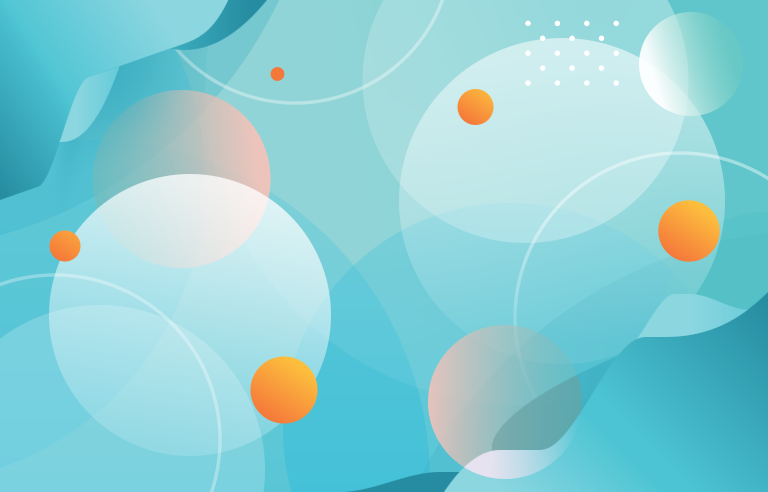
A WebGL 2 fragment shader for this background:

```glsl
#version 300 es
precision highp float;
// Draws a teal backdrop of translucent discs, thin rings, orange balls and folded waves.
uniform vec2 u_resolution;
out vec4 fragColor;

const float HEIGHT = 4.92;      // canvas height in drawing units
const float RING_HALF = 0.017;
const float DOT_RADIUS = 0.027;
const vec2 DOT_ORIGIN = vec2(5.28, 4.09);
const vec2 DOT_STEP = vec2(0.147, 0.149);
const vec3 WHITE = vec3(1.0);
const vec3 MIST = vec3(0.53, 0.82, 0.83);
const vec3 JADE = vec3(0.33, 0.76, 0.78);
const vec3 BLUE = vec3(0.20, 0.74, 0.85);
const vec3 TEAL = vec3(0.20, 0.66, 0.74);
const vec3 DEEP = vec3(0.15, 0.55, 0.63);
const vec3 AQUA = vec3(0.30, 0.77, 0.83);
const vec3 PALE = vec3(0.55, 0.84, 0.88);
const vec3 SAGE = vec3(0.47, 0.73, 0.72);
const vec3 PINK = vec3(0.98, 0.76, 0.72);
const vec3 EMBER = vec3(0.96, 0.47, 0.23);
const vec3 AMBER = vec3(0.99, 0.75, 0.24);
// Balls: centre and radius
const vec3 BALLS[5] = vec3[5](vec3(2.84, 1.02, 0.335), vec3(6.89, 2.61, 0.307),
  vec3(4.755, 3.85, 0.18), vec3(2.775, 4.18, 0.069), vec3(0.65, 2.46, 0.155));

vec2 p;
float pixel;

// Coverage of a disc, a ring and any field that is positive inside
float disc(vec2 center, float radius) {
  return clamp(0.5 + (radius - length(p - center)) / pixel, 0.0, 1.0);
}
float ring(vec2 center, float radius) {
  return clamp(0.5 + (RING_HALF - abs(length(p - center) - radius)) / pixel, 0.0, 1.0);
}
float inside(float field) {
  return clamp(0.5 + field / max(fwidth(field), 1e-5), 0.0, 1.0);
}
float ramp(float from, float to, float v) {
  return clamp((v - from) / (to - from), 0.0, 1.0);
}

// Heights of the two wave borders
float upperBorder(float x) {
  return 2.92 + 0.35 * x + 0.92 * smoothstep(0.38, 0.88, x)
    + 0.28 * pow(max((x - 1.8) / 0.48, 0.0), 3.0);
}
float lowerBorder(float x) {
  float start = 1.0 - ramp(4.44, 5.0, x);
  return 0.42 * (1.0 - start * start) + 1.13 * smoothstep(5.4, 6.45, x)
    + 0.45 * pow(max((x - 6.6) / 1.08, 0.0), 2.4);
}

vec3 backdrop() {
  vec3 c = mix(MIST, JADE, smoothstep(3.8, 7.3, p.x + 0.25 * (p.y - 2.5)));
  c = mix(c, TEAL, 0.32 * disc(vec2(-1.2, 6.82), 4.42));
  c = mix(c, BLUE, 0.30 * disc(vec2(-1.0, 3.12), 3.05));
  c = mix(c, BLUE, mix(0.55, 0.2, ramp(0.0, 3.5, p.y)) * disc(vec2(0.9, 0.12), 3.4));
  c = mix(c, BLUE, mix(0.55, 0.3, ramp(0.0, 2.9, p.y)) * disc(vec2(5.1, 0.62), 2.27));
  c = mix(c, WHITE, 0.07 * disc(vec2(5.2, 4.02), 3.15));
  c = mix(c, TEAL, 0.22 * disc(vec2(8.3, -1.98), 4.62));
  return mix(c, JADE, 0.65 * disc(vec2(7.65, 1.8), 1.0));
}

vec3 bubbles(vec3 c) {
  c = mix(c, WHITE, mix(0.2, 0.34, ramp(3.8, 6.8, p.x)) * disc(vec2(5.255, 4.12), 1.63));
  c = mix(c, WHITE, mix(0.08, 0.55, ramp(1.5, 4.4, p.y + 0.1 * (p.x - 5.6))) * disc(vec2(5.62, 2.91), 1.63));
  float blush = ramp(0.95, 2.6, p.x + 0.1 * (p.y - 3.1));
  c = mix(c, mix(SAGE, PINK, blush), mix(0.6, 0.88, blush) * disc(vec2(1.815, 3.13), 0.89));
  c = mix(c, WHITE, mix(0.16, 0.76, ramp(0.4, 3.1, p.y + 0.2 * (p.x - 1.9))) * disc(vec2(1.9, 1.77), 1.41));
  c = mix(c, WHITE, 0.2 * disc(vec2(1.0, 0.22), 1.65));
  float shine = ramp(6.5, 7.35, p.x + 0.3 * (p.y - 4.28));
  return mix(c, mix(WHITE, vec3(0.45, 0.80, 0.74), shine), mix(0.92, 0.4, shine) * disc(vec2(6.91, 4.28), 0.52));
}

vec3 rings(vec3 c) {
  c = mix(c, WHITE, 0.32 * ring(vec2(0.55, 0.52), 1.65));
  c = mix(c, WHITE, 0.36 * ring(vec2(2.95, 5.46), 1.57));
  return mix(c, WHITE, 0.42 * ramp(0.7, 2.8, p.y) * ring(vec2(6.8, 1.74), 1.65));
}

vec3 upperWave(vec3 c) {
  float border = upperBorder(p.x);
  float shade = (1.0 - smoothstep(0.0, 1.1, border - p.y)) * smoothstep(2.1, 1.1, p.x) * smoothstep(0.5, 0.8, p.x);
  c = mix(c, TEAL, 0.7 * shade * disc(vec2(-1.2, 6.82), 4.42));
  float fold = 4.42 + 0.5 * pow(abs(p.x - 1.85) / 0.82, 2.0);
  c = mix(c, mix(DEEP, AQUA, ramp(2.5, 1.7, p.x) * 0.6), inside(min(border - p.y, p.y - fold)));
  float tone = p.x * 0.75 + (p.y - 3.0) * 0.5;
  vec3 body = mix(mix(DEEP, AQUA, ramp(0.0, 1.0, tone)), PALE, ramp(0.9, 2.1, tone));
  c = mix(c, body, inside(p.y - border));
  float flap = 3.5 + 0.77 * pow(max((p.x - 0.61) / 0.59, 0.0), 2.2);
  return mix(c, mix(PALE, AQUA, ramp(0.75, 1.25, p.x) * 0.7), inside(min(border - p.y, p.y - flap)));
}

vec3 lowerWave(vec3 c) {
  float border = lowerBorder(p.x);
  float shadow = 0.46 + 0.96 * pow(max((p.x - 4.92) / 1.4, 0.0), 0.6);
  float span = min(min(shadow - p.y, p.x - 4.92), 6.35 - p.x);
  c = mix(c, TEAL, 0.55 * inside(span));
  c = mix(c, DEEP, inside(min(0.2 * smoothstep(3.4, 4.4, p.x) - p.y, 4.7 - p.x)));
  float blush = ramp(5.75, 4.3, p.x);
  float lens = disc(vec2(5.05, 0.9), 0.77);
  c = mix(c, mix(SAGE, PINK, blush), mix(0.35, 0.85, blush) * lens);
  c = mix(c, vec3(0.40, 0.60, 0.60), 0.45 * lens * inside(span));
  // Body bright along a diagonal, deep toward the right corners
  float tone = (p.x - 5.0) * 0.6 + p.y * 0.6;
  vec3 body = mix(mix(PALE, AQUA, ramp(0.0, 1.0, tone)), DEEP, ramp(1.15, 2.75, tone));
  body = mix(body, vec3(0.92, 0.89, 0.94), 0.95 * ramp(5.8, 4.9, p.x) * lens);
  c = mix(c, body, inside(border - p.y));
  float crest = 1.4 + 0.58 * smoothstep(6.2, 6.75, p.x) - 0.16 * smoothstep(6.9, 7.5, p.x);
  vec3 leaf = mix(PALE, AQUA, 0.5 * ramp(6.9, 7.5, p.x));
  return mix(c, leaf, inside(min(min(crest - p.y, p.y - border), p.x - 6.25)));
}

vec3 accents(vec3 c) {
  for (int i = 0; i < 5; i++) {
    vec2 local = (p - BALLS[i].xy) / BALLS[i].z;
    float glow = ramp(-0.9, 0.8, dot(local, vec2(0.5, 0.75)));
    glow *= smoothstep(0.03, 0.17, BALLS[i].z - 0.05);
    c = mix(c, mix(EMBER, AMBER, glow), disc(BALLS[i].xy, BALLS[i].z));
  }
  // Staggered dots: a checkerboard keeps every other grid cell
  vec2 cell = round((p - DOT_ORIGIN) / DOT_STEP);
  bool kept = mod(cell.x + cell.y, 2.0) < 0.5 && cell.x >= 0.0 && cell.x <= 6.0 && cell.y >= 0.0 && cell.y <= 4.0;
  return mix(c, WHITE, kept ? disc(DOT_ORIGIN + cell * DOT_STEP, DOT_RADIUS) : 0.0);
}

void main() {
  pixel = HEIGHT / u_resolution.y;
  p = gl_FragCoord.xy * pixel;
  vec3 color = rings(bubbles(backdrop()));
  fragColor = vec4(accents(lowerWave(upperWave(color))), 1.0);
}
```
